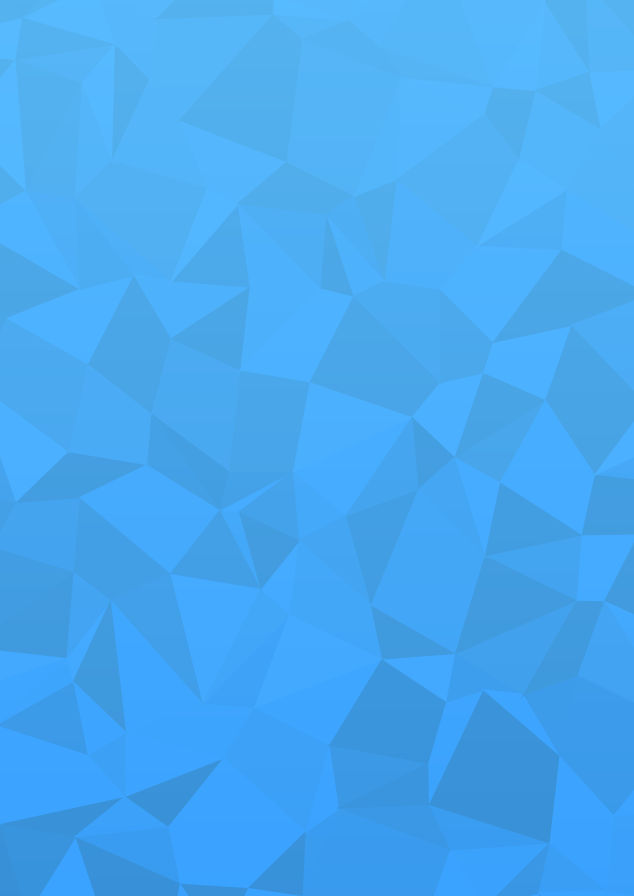
Write a WebGL 1 fragment shader that draws this background.

```glsl
precision highp float;
// Low-poly background of irregular blue facets, paler and softer towards the top.

uniform vec2 u_resolution;

const float COLUMNS = 8.6;   // grid cells across the canvas width
const float JITTER = 0.94;   // corner displacement, in cells
const float TILT = 0.45;     // grid rotation, in radians
const float BANDS = 4.0;     // tonal steps up the canvas

float hash(vec2 p, float seed) {
  vec3 q = fract(vec3(p.xyx) * vec3(0.1031, 0.1030, 0.0973) + seed * 0.137);
  q += dot(q, q.yzx + 33.33);
  return fract((q.x + q.y) * q.z);
}

vec2 rotate(vec2 p, float angle) {
  float c = cos(angle), s = sin(angle);
  return vec2(c * p.x - s * p.y, s * p.x + c * p.y);
}

float cross2(vec2 a, vec2 b) {
  return a.x * b.y - a.y * b.x;
}

float signedArea(vec2 a, vec2 b, vec2 c) {
  return 0.5 * cross2(b - a, c - a);
}

// Displaced grid corner
vec2 corner(vec2 id) {
  return id + JITTER * (vec2(hash(id, 1.0), hash(id, 2.0)) - 0.5);
}

// Distance to the line ab, positive on its left
float edgeDistance(vec2 p, vec2 a, vec2 b) {
  return cross2(b - a, p - a) / max(length(b - a), 0.0001);
}

// Full inside the triangle, fading out just beyond it so that seams stay closed
float coverage(vec2 p, vec2 a, vec2 b, vec2 c, float softness) {
  float side = sign(signedArea(a, b, c));
  float inside = min(side * edgeDistance(p, a, b),
                 min(side * edgeDistance(p, b, c), side * edgeDistance(p, c, a)));
  return smoothstep(-softness, 0.0, inside);
}

// Shade 0 is lit and 1 is shadowed; height runs up the canvas from 0 to 1
vec3 facetColor(float shade, float height) {
  vec3 lit = mix(vec3(0.220, 0.630, 1.0), vec3(0.350, 0.738, 1.0), height);
  vec3 shadow = mix(vec3(0.210, 0.555, 0.835), vec3(0.338, 0.705, 0.940), height);
  return mix(lit, shadow, smoothstep(0.22, 0.88, shade));
}

// Blend of the smooth height and the band holding the facet's centre
float tonalHeight(vec2 center, float height, float aspect) {
  float centerHeight = rotate(center, -TILT).y / (COLUMNS * aspect);
  float band = (floor(clamp(centerHeight, 0.0, 0.999) * BANDS) + 0.5) / BANDS;
  return mix(height, band, 0.45);
}

vec3 paintFacet(vec3 base, vec2 p, vec2 a, vec2 b, vec2 c,
                float shade, float height, float aspect, float softness) {
  float tone = tonalHeight((a + b + c) / 3.0, height, aspect);
  return mix(base, facetColor(shade, tone), coverage(p, a, b, c, softness));
}

void main() {
  vec2 uv = gl_FragCoord.xy / u_resolution;
  float aspect = u_resolution.y / u_resolution.x;
  float softness = 1.4 * COLUMNS / u_resolution.x;
  vec2 p = rotate(vec2(uv.x, uv.y * aspect) * COLUMNS, TILT);
  vec3 color = facetColor(0.5, uv.y);

  // Paint the quads of all cells that can reach this point
  for (int j = -1; j <= 1; j++) {
    for (int i = -1; i <= 1; i++) {
      vec2 id = floor(p) + vec2(float(i), float(j));
      vec2 a = corner(id);
      vec2 b = corner(id + vec2(1.0, 0.0));
      vec2 c = corner(id + vec2(1.0, 1.0));
      vec2 d = corner(id + vec2(0.0, 1.0));

      // Split along the diagonal that gives the rounder pair of triangles
      float splitAC = min(signedArea(a, b, c), signedArea(a, c, d));
      float splitBD = min(signedArea(a, b, d), signedArea(b, c, d));
      bool useAC = splitAC > splitBD;
      vec2 firstEnd = useAC ? c : d;
      vec2 secondStart = useAC ? a : b;

      // Alternate lit and shadowed cells; some keep both halves alike
      float parity = mod(id.x + id.y, 2.0);
      float first = mix(parity, hash(id, 3.0), 0.62);
      float second = hash(id, 4.0) < 0.45 ? first : hash(id, 5.0);

      color = paintFacet(color, p, a, b, firstEnd, first, uv.y, aspect, softness);
      color = paintFacet(color, p, secondStart, c, d, second, uv.y, aspect, softness);
    }
  }
  gl_FragColor = vec4(color, 1.0);
}
```
